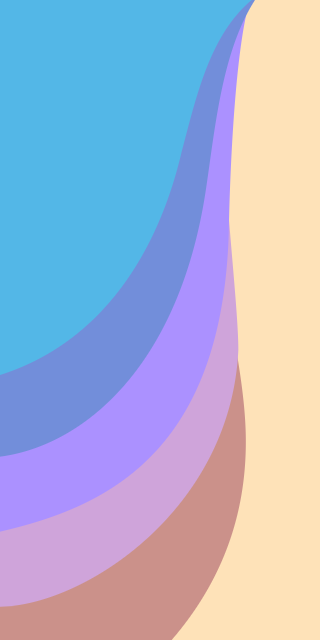
Write a Shadertoy shader that draws this background.

```glsl
// Flat layered waves sweeping from the lower left up to a tip at the upper right.
#define GRID vec2(384.0, 768.0)
#define SOLVE_STEPS 18
#define CREAM vec3(0.996, 0.886, 0.722)
#define CLAY vec3(0.796, 0.569, 0.541)
#define PINK vec3(0.812, 0.643, 0.855)
#define VIOLET vec3(0.671, 0.569, 1.0)
#define SLATE vec3(0.447, 0.557, 0.855)
#define SKY vec3(0.325, 0.718, 0.906)

vec2 bezier(vec2 a, vec2 b, vec2 c, vec2 d, float t) {
    float s = 1.0 - t;
    return s * s * s * a + 3.0 * s * t * (s * b + t * c) + t * t * t * d;
}

vec2 bezierTangent(vec2 a, vec2 b, vec2 c, vec2 d, float t) {
    float s = 1.0 - t;
    return normalize(s * s * (b - a) + 2.0 * s * t * (c - b) + t * t * (d - c));
}

// Signed distance to a rising curve, positive on its right side
float curveSide(vec2 p, vec2 a, vec2 b, vec2 c, vec2 d) {
    float low = 0.0, high = 1.0;
    for (int i = 0; i < SOLVE_STEPS; i++) {
        float middle = 0.5 * (low + high);
        if (bezier(a, b, c, d, middle).y < p.y) low = middle;
        else high = middle;
    }
    float t = 0.5 * (low + high);
    vec2 offset = p - bezier(a, b, c, d, t);
    vec2 tangent = bezierTangent(a, b, c, d, t);
    return offset.x * tangent.y - offset.y * tangent.x;
}

// Coverage left of two curves joined at the point "joint"
float wave(vec2 p, vec2 start, vec2 b, vec2 c, vec2 joint, vec2 e, vec2 f, vec2 end) {
    float side = p.y < joint.y ? curveSide(p, start, b, c, joint)
                               : curveSide(p, joint, e, f, end);
    float pixel = GRID.x / iResolution.x;
    return clamp(0.5 - side / pixel, 0.0, 1.0);
}

void mainImage(out vec4 fragColor, in vec2 fragCoord) {
    vec2 p = fragCoord / iResolution.xy * GRID;
    vec3 color = CREAM;

    // Waves from back to front
    color = mix(color, CLAY, wave(p, vec2(206, 0), vec2(262, 65), vec2(295, 143),
        vec2(295, 238), vec2(295, 273), vec2(290, 313), vec2(280, 368)));
    color = mix(color, PINK, wave(p, vec2(0, 40), vec2(100, 41), vec2(277, 156),
        vec2(286, 348), vec2(286, 388), vec2(276, 478), vec2(270, 568)));
    color = mix(color, VIOLET, wave(p, vec2(0, 130), vec2(120, 158), vec2(266, 218),
        vec2(274.5, 488), vec2(276, 573), vec2(283, 713), vec2(300, 768)));
    color = mix(color, SLATE, wave(p, vec2(0, 220), vec2(100, 233), vec2(215, 328),
        vec2(247, 540), vec2(258, 613), vec2(266, 706), vec2(306, 768)));
    color = mix(color, SKY, wave(p, vec2(0, 318), vec2(120, 356), vec2(189, 462),
        vec2(218, 586), vec2(236, 654), vec2(252, 726), vec2(302, 768)));

    fragColor = vec4(color, 1.0);
}
```
